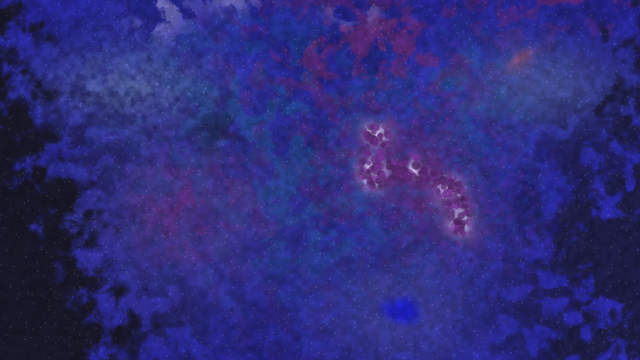
A Shadertoy shader for this background:

```glsl
#define BASE_BLUE vec3(0.135, 0.13, 0.53)
#define TEAL vec3(0.10, 0.31, 0.56)
#define VIOLET vec3(0.37, 0.16, 0.48)
#define MIST vec3(0.35, 0.42, 0.62)
#define LAVENDER vec3(0.47, 0.46, 0.72)
#define EMBER vec3(0.55, 0.15, 0.30)
#define NIGHT_LEFT vec3(0.085, 0.085, 0.14)
#define NIGHT_RIGHT vec3(0.105, 0.105, 0.25)
#define DISC_SCALE 46.0
#define STAR_SCALE 58.0

float hash(vec2 p) {
    vec3 q = fract(vec3(p.xyx) * 0.1031);
    q += dot(q, q.yzx + 33.33);
    return fract((q.x + q.y) * q.z);
}

float noise(vec2 p) {
    vec2 i = floor(p), f = fract(p);
    f = f * f * (3.0 - 2.0 * f);
    return mix(mix(hash(i), hash(i + vec2(1, 0)), f.x),
               mix(hash(i + vec2(0, 1)), hash(i + vec2(1, 1)), f.x), f.y);
}

float fbm(vec2 p) {
    float sum = 0.0, amp = 0.5;
    for (int i = 0; i < 5; i++, amp *= 0.5) {
        sum += amp * noise(p);
        p = mat2(1.6, 1.2, -1.2, 1.6) * p + 17.3;
    }
    return sum;
}

// Soft elliptical falloff
float haze(vec2 p, vec2 center, vec2 radius) {
    vec2 d = (p - center) / radius;
    return exp(-dot(d, d));
}

float segment(vec2 p, vec2 a, vec2 b) {
    vec2 d = b - a;
    return length(p - a - d * clamp(dot(p - a, d) / dot(d, d), 0.0, 1.0));
}

// Scattered discs: coverage and shade of the top one
vec2 discs(vec2 p, float scale, float density, float size) {
    vec2 q = p * scale, result = vec2(0);
    float blur = scale / iResolution.y;
    for (int k = 0; k < 9; k++) {
        vec2 id = floor(q) + vec2(k % 3, k / 3) - 1.0;
        vec2 center = id + vec2(hash(id + 3.1), hash(id + 71.7));
        float radius = size * mix(0.5, 1.0, hash(id + 19.4));
        float cover = 1.0 - smoothstep(radius - blur, radius + blur, length(q - center));
        result = mix(result, vec2(1.0, hash(id + 8.8)), cover * step(hash(id + 47.2), density));
    }
    return result;
}

void mainImage(out vec4 fragColor, in vec2 fragCoord) {
    vec2 p = fragCoord / iResolution.y;
    vec2 w = p + 0.025 * (vec2(noise(p * 19.0), noise(p * 19.0 + 40.0)) - 0.5);
    float broad = fbm(w * 7.0), fine = fbm(w * 27.0 + 11.0), grit = fbm(p * 65.0);
    float spots = smoothstep(0.40, 0.60, fbm(w * 23.0 + 31.0));
    float flecks = smoothstep(0.45, 0.62, fbm(w * 25.0 + 73.0));

    // Mottled ground with teal and violet stains
    vec3 col = BASE_BLUE * (0.55 + 0.5 * fine + 0.42 * broad);
    float teal = haze(p, vec2(0.69, 0.68), vec2(0.36, 0.27)) + haze(p, vec2(1.33, 0.75), vec2(0.17, 0.15))
               + 0.7 * haze(p, vec2(0.85, 0.38), vec2(0.45, 0.22));
    col = mix(col, TEAL, min(teal, 1.0) * (0.06 + 0.58 * spots));
    col = mix(col, VIOLET * 0.8, 0.40 * flecks * haze(p, vec2(0.95, 0.5), vec2(0.5, 0.45)));

    // Broad mists
    col = mix(col, MIST, min(0.25 + 1.1 * grit, 1.0) * 0.75 * haze(p, vec2(0.36, 0.76), vec2(0.23, 0.11)));
    col = mix(col, MIST * vec3(0.82, 0.8, 0.93), 0.75 * haze(w, vec2(1.50, 0.76), vec2(0.23, 0.12)));
    col = mix(col, vec3(0.25, 0.23, 0.50), (0.35 + 0.7 * fine) * haze(w, vec2(0.50, 0.40), vec2(0.29, 0.25)));
    col = mix(col, VIOLET, (0.25 + 0.5 * flecks) * haze(p, vec2(0.53, 0.42), vec2(0.15, 0.13)));
    col = mix(col, vec3(0.23, 0.25, 0.54), 0.75 * haze(w, vec2(1.11, 0.14), vec2(0.22, 0.17)));

    // Flecks and pale clouds along the top
    float red = haze(p, vec2(1.02, 0.88), vec2(0.30, 0.16)) + haze(p, vec2(1.62, 1.02), vec2(0.28, 0.10));
    col = mix(col, mix(VIOLET, EMBER, fine), min(red, 1.0) * flecks * 0.62);
    float pale = haze(p, vec2(0.447, 0.97), vec2(0.08)) + 0.8 * haze(p, vec2(0.65, 1.0), vec2(0.08, 0.04))
               + haze(p, vec2(0.98, 0.98), vec2(0.07, 0.05));
    col = mix(col, LAVENDER, 0.85 * min(pale, 1.0) * smoothstep(0.38, 0.55, fine));
    vec2 e = mat2(0.85, -0.53, 0.53, 0.85) * (w - vec2(1.447, 0.826));
    col = mix(col, vec3(0.60, 0.31, 0.40), 1.3 * fine * haze(e, vec2(0), vec2(0.045, 0.02)));

    // Ragged night on both sides
    float ragged = (broad - 0.48) * 0.25 + (fine - 0.48) * 0.42;
    float leftGap = p.x - 0.30 * (1.0 - smoothstep(0.08, 0.82, p.y)) + ragged;
    float rightGap = 1.80 - 0.19 * (1.0 - smoothstep(0.38, 0.62, p.y)) - p.x + ragged;
    float shade = haze(p, vec2(1.52, 0.15), vec2(0.14, 0.25)) + haze(p, vec2(0.12, 0.54), vec2(0.24, 0.22))
                + haze(p, vec2(0.38, 0.08), vec2(0.2, 0.13)) + haze(p, vec2(1.66, 0.55), vec2(0.15))
                + haze(p, vec2(0.61, 0.64), vec2(0.07, 0.05));
    col = mix(col, NIGHT_RIGHT, min(shade, 1.0) * smoothstep(0.40, 0.58, 1.0 - fine) * 0.72);
    col = mix(col, NIGHT_LEFT, 0.96 * (1.0 - smoothstep(-0.05, 0.11, leftGap)));
    col = mix(col, NIGHT_RIGHT, 0.96 * (1.0 - smoothstep(-0.04, 0.06, rightGap)));

    // Nebula: veil, lights along a spine, overlapping discs
    vec2 n = mat2(0.78, 0.62, -0.62, 0.78) * (w - vec2(1.16, 0.49));
    col = mix(col, VIOLET * 0.9, 0.85 * haze(n, vec2(0), vec2(0.21, 0.12)));
    vec3 lights[5] = vec3[5](vec3(1.045, 0.630, 0.033), vec3(1.035, 0.520, 0.036),
        vec3(1.157, 0.528, 0.022), vec3(1.250, 0.478, 0.037), vec3(1.279, 0.383, 0.037));
    float glow = 0.0, spine = 1.0;
    for (int i = 0; i < 5; i++) {
        float r = length(w - lights[i].xy) / lights[i].z;
        glow += 0.8 * exp(-r * r) + 0.15 * exp(-0.9 * r);
        spine = min(spine, segment(w, lights[i].xy, lights[min(i + 1, 4)].xy + 0.001));
    }
    col = mix(col, vec3(0.80, 0.78, 0.92), min(glow, 0.92));
    float core = 1.0 - smoothstep(0.018, 0.05, spine);
    float ring = haze(p, vec2(1.15, 0.50), vec2(0.34, 0.26));
    for (int i = 0; i < 3; i++) {
        vec2 d = discs(p + float(i) * 3.7, DISC_SCALE - 7.0 + 8.0 * float(i), 0.7, 0.6);
        vec3 bokeh = mix(TEAL * 1.1, VIOLET * 1.1, smoothstep(0.2, 0.7, d.y));
        col = mix(col, bokeh, 0.20 * d.x * ring * (1.0 - core));
        col = mix(col, VIOLET * mix(0.75, 1.2, d.y), 0.78 * d.x * core);
    }

    // Blue spot, grain and star dust
    vec2 b = mat2(0.95, 0.3, -0.3, 0.95) * (w - vec2(1.118, 0.143));
    col = mix(col, vec3(0.10, 0.10, 0.78), 0.85 - 0.85 * smoothstep(0.4, 1.2, length(b / vec2(0.062, 0.045))));
    col *= 0.80 + 0.42 * grit;
    col += 0.13 * discs(p, STAR_SCALE, 0.35, 0.11).x;
    fragColor = vec4(col, 1.0);
}
```
